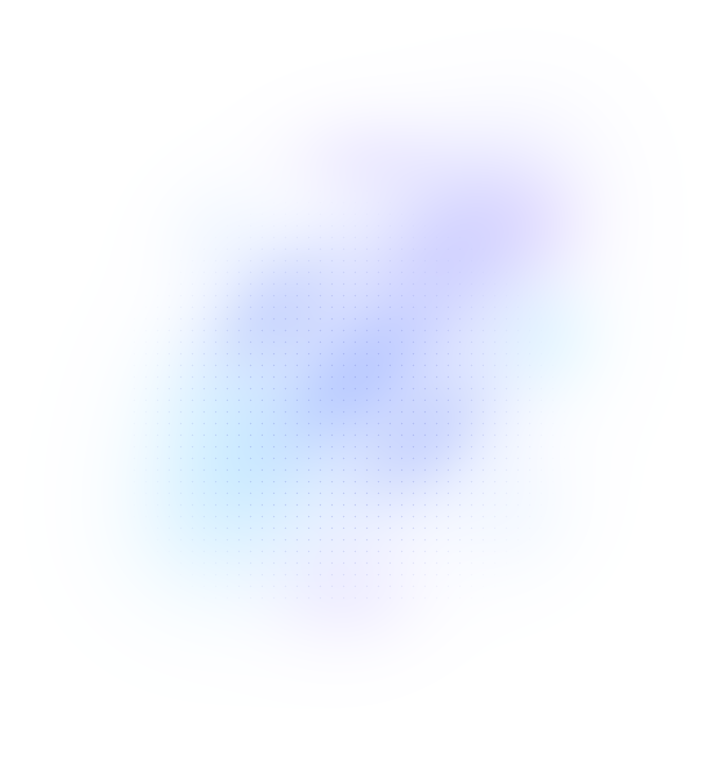
Reproduce this background procedurally as a Shadertoy shader.

```glsl
// A soft cloud of blue, lavender and cyan light on white, under a fine dot grid.
// Each glow is a rotated Gaussian that absorbs some red and green from white;
// the dots repeat by rounding to a grid and fade out away from its centre.

// Layout, in units of the canvas height
const float ASPECT = 0.922;
const float TILT = 0.77;

// Light absorbed by each tint
const vec3 CYAN = vec3(0.130, 0.040, 0.0);
const vec3 PALE_CYAN = vec3(0.060, 0.010, 0.0);
const vec3 BLUE = vec3(0.165, 0.125, 0.0);
const vec3 SOFT_BLUE = vec3(0.135, 0.108, 0.004);
const vec3 HAZE = vec3(0.080, 0.060, 0.0);
const vec3 LAVENDER = vec3(0.130, 0.135, 0.0);
const vec3 PALE_LAVENDER = vec3(0.042, 0.052, 0.0);
const vec3 PINK = vec3(0.018, 0.035, 0.0);
const vec3 MIST = vec3(0.032, 0.018, 0.0);

// Dot grid
const vec2 GRID_ORIGIN = vec2(0.1750, 0.2214);
const vec2 GRID_CENTRE = vec2(0.440, 0.453);
const float GRID_PITCH = 0.01514;
const float GRID_FADE_START = 0.10;
const float GRID_FADE_END = 0.32;
const float DOT_RADIUS = 0.0010;
const float DOT_OPACITY = 0.30;
const vec3 DOT_COLOUR = vec3(0.45, 0.50, 0.85);

// Filter for one elliptical glow, its long axis turned by tilt
vec3 glow(vec2 p, vec2 centre, vec2 spread, float tilt, vec3 absorbed) {
    vec2 d = p - centre;
    float c = cos(tilt), s = sin(tilt);
    vec2 e = vec2(c * d.x + s * d.y, c * d.y - s * d.x) / spread;
    return 1.0 - absorbed * exp(-0.5 * dot(e, e));
}

vec3 cloud(vec2 p) {
    vec3 light = vec3(1.0);

    // Main diagonal, from cyan at the lower left to lavender at the upper right
    light *= glow(p, vec2(0.475, 0.515), vec2(0.170, 0.130), TILT, HAZE);
    light *= glow(p, vec2(0.306, 0.362), vec2(0.095, 0.080), TILT, CYAN);
    light *= glow(p, vec2(0.462, 0.508), vec2(0.085, 0.050), TILT, BLUE);
    light *= glow(p, vec2(0.600, 0.685), vec2(0.105, 0.075), TILT, LAVENDER);

    // Flanking blue lobes
    light *= glow(p, vec2(0.358, 0.596), vec2(0.075, 0.048), TILT, SOFT_BLUE);
    light *= glow(p, vec2(0.553, 0.427), vec2(0.080, 0.048), TILT, SOFT_BLUE);

    // Pale outer veils
    light *= glow(p, vec2(0.290, 0.470), vec2(0.070), 0.0, PALE_CYAN);
    light *= glow(p, vec2(0.450, 0.230), vec2(0.070, 0.055), 0.0, PALE_LAVENDER);
    light *= glow(p, vec2(0.480, 0.795), vec2(0.075, 0.045), 0.0, PALE_LAVENDER);
    light *= glow(p, vec2(0.703, 0.707), vec2(0.055), 0.0, PINK);
    light *= glow(p, vec2(0.710, 0.560), vec2(0.055), 0.0, PALE_CYAN);
    light *= glow(p, vec2(0.660, 0.336), vec2(0.065), 0.0, MIST);
    light *= glow(p, vec2(0.290, 0.690), vec2(0.055), 0.0, MIST);
    return light;
}

// Coverage of the dot grid, bounded at the left and bottom
float dotGrid(vec2 p, float pixel) {
    vec2 cell = round((p - GRID_ORIGIN) / GRID_PITCH);
    vec2 dotCentre = GRID_ORIGIN + cell * GRID_PITCH;
    float coverage = clamp((DOT_RADIUS - length(p - dotCentre)) / pixel + 0.5, 0.0, 1.0);
    float inside = step(-0.5, min(cell.x, cell.y));
    float fade = 1.0 - smoothstep(GRID_FADE_START, GRID_FADE_END,
                                  length(dotCentre - GRID_CENTRE));
    return coverage * inside * fade;
}

void mainImage(out vec4 fragColor, in vec2 fragCoord) {
    float pixel = 1.0 / iResolution.y;
    vec2 p = fragCoord * pixel;
    p.x += 0.5 * (ASPECT - iResolution.x * pixel); // keep the cloud centred

    vec3 colour = cloud(p);
    colour = mix(colour, DOT_COLOUR, DOT_OPACITY * dotGrid(p, pixel));
    fragColor = vec4(colour, 1.0);
}
```
